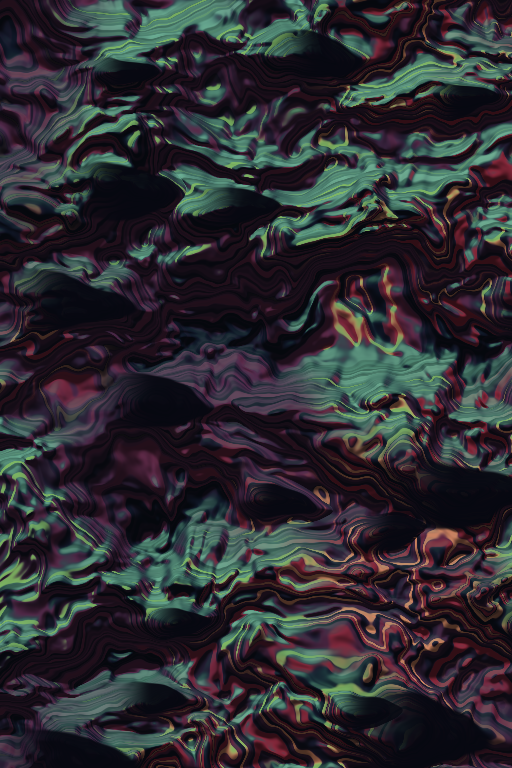
This background is drawn by a WebGL 2 fragment shader. Its source:

```glsl
#version 300 es
precision highp float;
// Dark folded terrain with banded strata, teal sheen and pointed shadow lobes.

uniform vec2 u_resolution;
out vec4 fragColor;

float hash(vec2 p) {
  vec3 q = fract(vec3(p.xyx) * 0.1031);
  q += dot(q, q.yzx + 33.33);
  return fract((q.x + q.y) * q.z);
}

float noise(vec2 p) {
  vec2 i = floor(p), f = fract(p);
  f = f * f * f * (f * (f * 6.0 - 15.0) + 10.0);
  return mix(mix(hash(i), hash(i + vec2(1, 0)), f.x),
             mix(hash(i + vec2(0, 1)), hash(i + vec2(1, 1)), f.x), f.y);
}

float fbm(vec2 p) {
  float sum = 0.0, amp = 0.53;
  for (int i = 0; i < 4; i++) {
    sum += amp * noise(p);
    p = mat2(1.6, 1.2, -1.2, 1.6) * p + 7.3;
    amp *= 0.48;
  }
  return sum;
}

// Scattered mounds, blunt at the left and pointed at the right: x = height, y = shadow.
vec2 lobes(vec2 p) {
  vec2 cellSize = vec2(0.4, 0.24), cell = floor(p / cellSize), result = vec2(0);
  for (int j = -1; j <= 1; j++)
    for (int i = -1; i <= 1; i++) {
      vec2 id = cell + vec2(i, j);
      if (hash(id + 51.0) > 0.8) continue;
      vec2 center = (id + vec2(hash(id + 11.0), hash(id + 23.0))) * cellSize;
      float size = mix(0.07, 0.19, hash(id + 37.0));
      vec2 d = (p - center) / size;
      float taper = 0.42 * (1.0 - 0.45 * clamp(d.x, -1.5, 1.5));
      float r = length(vec2(d.x, d.y / taper));
      float shadow = smoothstep(1.0, 0.88, r) * smoothstep(-1.0, 0.1, d.x);
      result = max(result, vec2(exp(-1.2 * r * r), shadow));
    }
  return result;
}

vec2 warp(vec2 p) {
  return vec2(fbm(p * 4.0 + 3.0), fbm(p * 4.0 + 17.0)) - 0.5;
}

float terrain(vec2 p) {
  vec2 w = warp(p), q = p + 0.24 * w;
  return fbm(q * vec2(4.2, 5.8)) + 0.035 * noise(q * 27.0)
       + 0.35 * lobes(p + 0.09 * w).x;
}

// Layers of random tone along the height.
float strata(float h, float seed) {
  float i = floor(h), f = smoothstep(0.2, 0.8, h - i);
  return mix(hash(vec2(i, seed)), hash(vec2(i + 1.0, seed)), f);
}

void main() {
  vec2 p = gl_FragCoord.xy / u_resolution.x;

  // Height, slope and light from above
  const float e = 0.0025;
  float h = terrain(p);
  vec2 slope = vec2(terrain(p + vec2(e, 0)) - h, terrain(p + vec2(0, e)) - h) / e;
  vec3 normal = normalize(vec3(-0.6 * slope, 1.0));
  float sheen = dot(normal, normalize(vec3(-0.25, 0.85, 0.45)));

  // Cool ground lies to the left, warm ground to the right
  float cool = smoothstep(0.32, 0.6, fbm(p * 2.6 + 9.0) + 0.22 * (0.5 - p.x));
  float warm = smoothstep(0.3, 0.68, fbm(p * 2.2 + 31.0) + 0.4 * (p.x - 0.5));

  // Strata fade where they get too thin to resolve
  float layerWidth = length(slope) * 75.0 / u_resolution.x;
  float crisp = smoothstep(1.7, 0.5, layerWidth);
  float broad = strata(h * 42.0, 2.0);
  float fine = mix(0.5, strata(h * 75.0, 5.0), crisp);
  float thin = mix(0.5, strata(h * 75.0, 8.0), crisp);

  vec3 color = mix(vec3(0.05, 0.075, 0.13), vec3(0.29, 0.15, 0.27),
                   smoothstep(0.25, 0.8, 0.5 * (broad + fine)));
  color = mix(color, vec3(0.5, 0.14, 0.2), smoothstep(0.55, 0.85, fine) * (0.15 + 0.75 * warm));
  color = mix(color, vec3(0.75, 0.48, 0.35), smoothstep(0.72, 0.95, thin) * warm);
  color *= mix(0.4, 1.15, smoothstep(-0.1, 0.65, sheen));

  // Teal sheen with bright green layers on the lit slopes
  vec3 teal = mix(vec3(0.13, 0.27, 0.28), vec3(0.35, 0.6, 0.5), smoothstep(0.65, 1.0, sheen));
  teal *= 0.7 + 0.5 * fine;
  color = mix(color, teal, smoothstep(0.48, 0.82, sheen) * mix(0.2, 0.92, cool));
  color = mix(color, vec3(0.52, 0.74, 0.38),
              smoothstep(0.68, 0.93, thin) * smoothstep(0.25, 0.65, sheen) * cool * 0.85);

  // Shadow lobes
  float shadow = lobes(p + 0.09 * warp(p)).y;
  color = mix(color, vec3(0.025, 0.03, 0.065), 0.95 * shadow);

  fragColor = vec4(color, 1.0);
}
```
